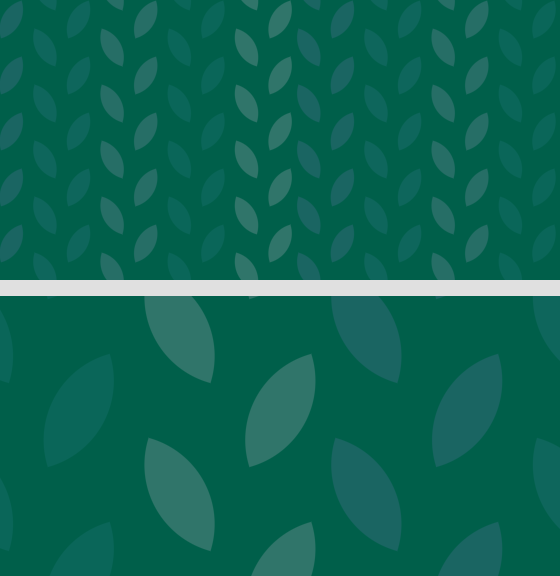
Top, the full canvas; bottom, a detail of the centre.
Reproduce this pattern procedurally as a Shadertoy shader.

```glsl
// Lens shape: two arcs meeting at tips on the y axis
float leafDistance(vec2 p, float halfLength, float halfWidth) {
    float radius = (halfLength * halfLength + halfWidth * halfWidth) / (2.0 * halfWidth);
    return length(vec2(abs(p.x) + radius - halfWidth, p.y)) - radius;
}

// Each stem, a pair of leaf columns, takes the next of five tints
vec3 stemTint(int stem) {
    vec3 tints[5] = vec3[5](
        vec3(0.10, 0.395, 0.385),
        vec3(0.055, 0.40, 0.36),
        vec3(0.15, 0.43, 0.40),
        vec3(0.04, 0.40, 0.35),
        vec3(0.19, 0.46, 0.415));
    return tints[stem % 5];
}

void mainImage(out vec4 fragColor, in vec2 fragCoord) {
    // One unit is the height of a leaf row; five rows fill the canvas
    float pixel = 5.0 / iResolution.y;
    vec2 p = fragCoord * pixel;

    // The right half sits slightly closer, leaving a narrow seam
    p.x += 0.088 * step(5.26, p.x);

    // Columns, alternately raised by half a row and mirrored
    float column = floor((p.x - 0.202) / 0.6 + 0.5);
    float odd = mod(column, 2.0);
    vec2 local = vec2(p.x - 0.202 - column * 0.6,
                      fract(p.y - 0.152 - 0.5 * odd) - 0.5);
    local.x *= 1.0 - 2.0 * odd;

    // Lean the leaf to the right of vertical
    float lean = 0.5;
    vec2 axis = vec2(sin(lean), cos(lean));
    vec2 leaf = vec2(dot(local, vec2(axis.y, -axis.x)), dot(local, axis));

    float distanceToLeaf = leafDistance(leaf, 0.384, 0.164);
    float coverage = 1.0 - smoothstep(-0.75 * pixel, 0.75 * pixel, distanceToLeaf);

    int stem = int(max(column + 1.0, 0.0)) / 2;
    vec3 color = mix(vec3(0.0, 0.373, 0.29), stemTint(stem), coverage);
    fragColor = vec4(color, 1.0);
}
```
